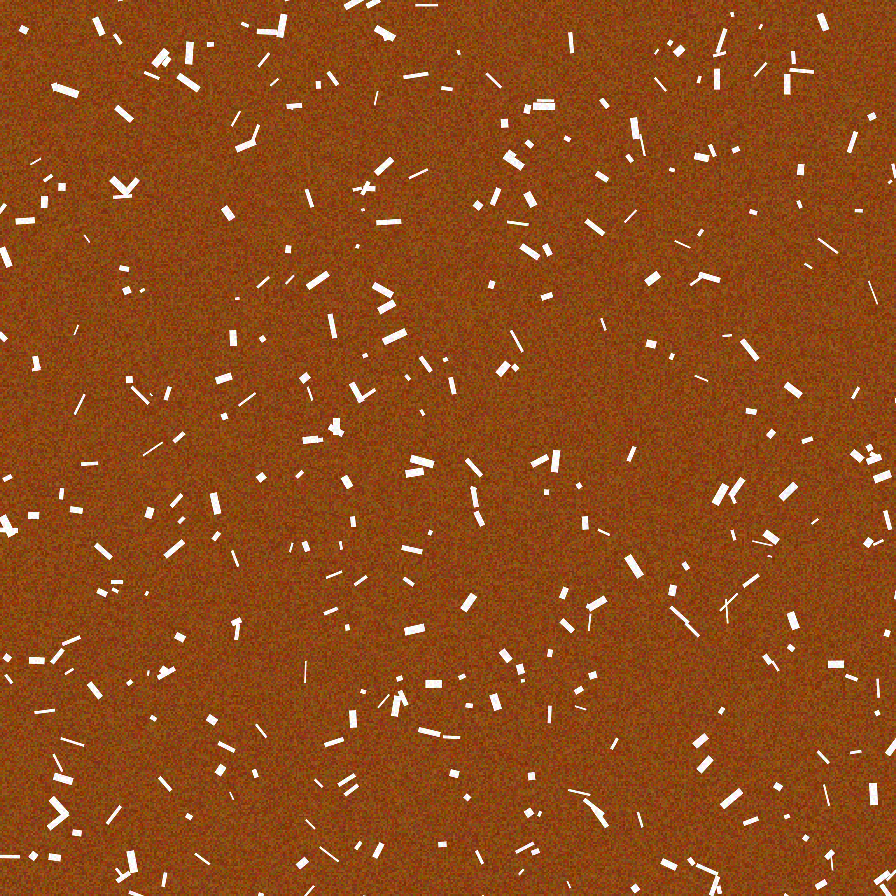
Give the GLSL for this pattern, as a WebGL 1 fragment shader.

```glsl
precision highp float;
// White rods strewn at random over grainy saddle brown.
// Every cell of a grid drops a few candidate rods of random place, angle, length
// and width; a fine grain then shifts red, green and blue independently.

uniform vec2 u_resolution;

#define GRID 14.0            // scatter cells across the canvas
#define CANDIDATES 4         // possible rods per cell
#define PRESENCE 0.455       // chance that a candidate is drawn
#define ROD_LENGTH vec2(0.0035, 0.0285)  // shortest, longest
#define ROD_WIDTH vec2(0.0018, 0.0090)   // thinnest, thickest
#define GRAIN_CELLS 512.0    // grain specks across the canvas
#define GRAIN_AMOUNT 0.1     // largest shift of a channel
#define EDGE_PIXELS 0.6      // width of the smoothed rod edge
#define BROWN vec3(0.545, 0.271, 0.075)
#define WHITE vec3(1.0, 0.99, 0.99)

const float PI = 3.14159265;

// Three independent random values in 0..1 for one 2D seed
vec3 hash3(vec2 seed) {
  vec3 p = fract(seed.xyx * vec3(0.1031, 0.1030, 0.0973));
  p += dot(p, p.yxz + 33.33);
  return fract((p.xxy + p.yzz) * p.zyx);
}

// Signed distance to an axis-aligned box around the origin
float boxDistance(vec2 p, vec2 halfSize) {
  vec2 d = abs(p) - halfSize;
  return length(max(d, 0.0)) + min(max(d.x, d.y), 0.0);
}

// Distance to one candidate rod of a cell; far away if it is absent
float rodDistance(vec2 uv, vec2 cell, float index) {
  vec2 seed = cell + index * vec2(37.0, 59.0) + 11.0;
  vec3 place = hash3(seed);
  vec3 shape = hash3(seed + 431.0);
  if (shape.z > PRESENCE) return 1.0;

  vec2 p = uv - (cell + place.xy) / GRID;
  float angle = place.z * PI;
  vec2 along = vec2(cos(angle), sin(angle));
  vec2 local = vec2(dot(p, along), dot(p, vec2(-along.y, along.x)));
  vec2 size = vec2(mix(ROD_LENGTH.x, ROD_LENGTH.y, shape.x),
                   mix(ROD_WIDTH.x, ROD_WIDTH.y, shape.y));
  return boxDistance(local, 0.5 * size);
}

// Nearest rod; rods reach less than half a cell, so 2 x 2 cells suffice
float nearestRod(vec2 uv) {
  vec2 corner = floor(uv * GRID - 0.5);
  float nearest = 1.0;
  for (int y = 0; y < 2; y++) {
    for (int x = 0; x < 2; x++) {
      vec2 cell = corner + vec2(float(x), float(y));
      for (int i = 0; i < CANDIDATES; i++) {
        nearest = min(nearest, rodDistance(uv, cell, float(i)));
      }
    }
  }
  return nearest;
}

void main() {
  float pixel = 1.0 / min(u_resolution.x, u_resolution.y);
  vec2 uv = gl_FragCoord.xy * pixel;

  // Rods over the ground
  float cover = clamp(0.5 - nearestRod(uv) / (EDGE_PIXELS * pixel), 0.0, 1.0);
  vec3 color = mix(BROWN, WHITE, cover);

  // Grain over everything
  vec3 grain = hash3(floor(uv * GRAIN_CELLS) + 91.0) * 2.0 - 1.0;
  color += GRAIN_AMOUNT * grain;

  gl_FragColor = vec4(clamp(color, 0.0, 1.0), 1.0);
}
```
